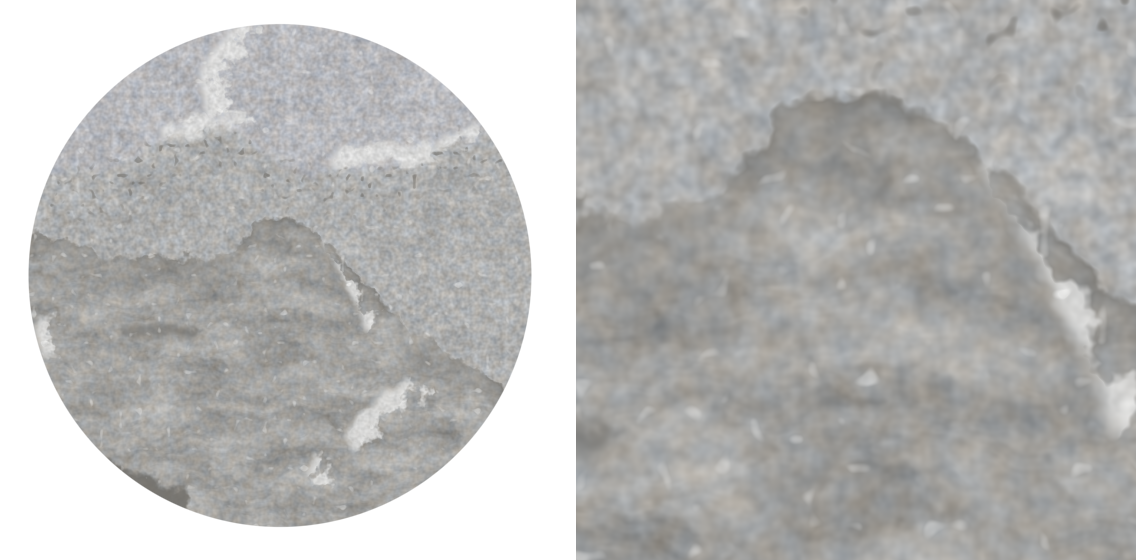
Left, the full canvas; right, a detail of the centre.
Reproduce this texture procedurally as a three.js fragment shader.

```glsl
// Round cut of grey layered stone with pale veins and dark ledges on white.
varying vec2 vUv;

const vec3 BACKGROUND = vec3(1.0);
const vec3 SLAB_COLOR = vec3(0.715, 0.717, 0.732);
const vec3 MIDDLE_COLOR = vec3(0.682, 0.684, 0.682);
const vec3 LOWER_COLOR = vec3(0.637, 0.635, 0.626);
const vec3 VEIN_COLOR = vec3(0.88, 0.88, 0.875);
const vec3 SHADOW_COLOR = vec3(0.43, 0.42, 0.40);
const vec2 DISC_CENTER = vec2(0.5, 0.508);
const float DISC_RADIUS = 0.449;
const float EDGE_SOFTNESS = 0.0015;
const float GRAIN_STRENGTH = 0.10;
const float MOTTLE_STRENGTH = 0.11;
const float STREAK_STRENGTH = 0.15;
const float TINT_STRENGTH = 0.035;

vec2 hashGradient(vec2 cell) {
  vec3 h = fract(vec3(cell.xyx) * vec3(0.1031, 0.1030, 0.0973));
  h += dot(h, h.yzx + 33.33);
  float angle = 6.28318 * fract((h.x + h.y) * h.z);
  return vec2(cos(angle), sin(angle));
}

float cornerValue(vec2 cell, vec2 offset, vec2 local, vec2 period, float seed) {
  return dot(hashGradient(mod(cell + offset, period) + seed), local - offset);
}

// Gradient noise that wraps after one canvas; repeats must be whole.
float gradientNoise(vec2 p, vec2 repeats, float seed) {
  vec2 q = p * repeats;
  vec2 cell = floor(q);
  vec2 f = q - cell;
  vec2 u = f * f * f * (f * (f * 6.0 - 15.0) + 10.0);
  float a = cornerValue(cell, vec2(0.0, 0.0), f, repeats, seed);
  float b = cornerValue(cell, vec2(1.0, 0.0), f, repeats, seed);
  float c = cornerValue(cell, vec2(0.0, 1.0), f, repeats, seed);
  float d = cornerValue(cell, vec2(1.0, 1.0), f, repeats, seed);
  return mix(mix(a, b, u.x), mix(c, d, u.x), u.y);
}

float fractalNoise(vec2 p, vec2 repeats, float seed) {
  float sum = 0.0;
  float amplitude = 1.0;
  for (int i = 0; i < 4; i++) {
    sum += amplitude * gradientNoise(p, repeats, seed);
    repeats *= 2.0;
    seed += 17.0;
    amplitude *= 0.6;
  }
  return sum;
}

float segmentDistance(vec2 p, vec2 a, vec2 b) {
  vec2 along = b - a;
  float t = clamp(dot(p - a, along) / dot(along, along), 0.0, 1.0);
  return length(p - a - along * t);
}

// Height of the edge of the pale upper slab.
float slabEdge(float x) {
  float hump = exp(-pow(abs(x - 0.37) / 0.11, 2.0));
  return 0.69 + 0.09 * hump + 0.065 * smoothstep(0.64, 0.86, x);
}

// Height of the broken ledge: flat, peaked, then falling to the right.
float ledgeEdge(float x) {
  float flatPart = 0.54 + 0.035 * smoothstep(0.25, 0.05, x)
                 + 0.065 * smoothstep(0.38, 0.48, x);
  float slope = max(0.585 - 0.98 * (x - 0.56), 0.43 - 0.66 * (x - 0.71));
  return min(flatPart, slope);
}

float veinDistance(vec2 p) {
  float d = segmentDistance(p, vec2(0.43, 0.95), vec2(0.375, 0.86));
  d = min(d, segmentDistance(p, vec2(0.375, 0.86), vec2(0.385, 0.79)));
  d = min(d, segmentDistance(p, vec2(0.30, 0.765), vec2(0.43, 0.775)) + 0.006);
  d = min(d, segmentDistance(p, vec2(0.61, 0.715), vec2(0.77, 0.73)));
  d = min(d, segmentDistance(p, vec2(0.77, 0.73), vec2(0.85, 0.765)) + 0.005);
  d = min(d, segmentDistance(p, vec2(0.735, 0.31), vec2(0.635, 0.225)));
  d = min(d, segmentDistance(p, vec2(0.57, 0.17), vec2(0.56, 0.145)) + 0.007);
  d = min(d, segmentDistance(p, vec2(0.58, 0.565), vec2(0.66, 0.42)) + 0.015);
  return min(d, segmentDistance(p, vec2(0.08, 0.41), vec2(0.09, 0.38)) + 0.002);
}

void main() {
  vec2 p = vUv;
  float broad = fractalNoise(p, vec2(7.0), 3.0);
  float rough = fractalNoise(p, vec2(24.0), 41.0);
  float fine = gradientNoise(p, vec2(90.0), 11.0) + 0.7 * gradientNoise(p, vec2(170.0), 23.0);
  vec2 bent = p + 0.022 * vec2(rough, broad);

  // Three layers of stone.
  float slabDepth = slabEdge(p.x) - p.y + 0.025 * broad + 0.02 * rough;
  float ledgeDepth = ledgeEdge(p.x) - p.y + 0.012 * broad + 0.018 * rough;
  float lower = smoothstep(-0.004, 0.005, ledgeDepth);
  vec3 stone = mix(SLAB_COLOR, MIDDLE_COLOR, smoothstep(-0.012, 0.014, slabDepth));
  stone = mix(stone, LOWER_COLOR, lower);

  // Mottling, slanted streaks and fine grain.
  float streaks = fractalNoise(bent, vec2(9.0, 25.0), 67.0);
  stone += MOTTLE_STRENGTH * (0.35 * broad + 0.5 * rough) * (1.0 - 0.5 * lower);
  stone += STREAK_STRENGTH * streaks * mix(0.15, 0.75, lower);
  stone += GRAIN_STRENGTH * fine * mix(1.0, 0.6, lower);
  stone += TINT_STRENGTH * gradientNoise(p, vec2(64.0), 83.0) * vec3(1.0, 0.1, -1.0);

  // Shadows under the ledge, in short cracks and in small pits.
  float shadow = lower * exp(-max(ledgeDepth, 0.0) / 0.026) * clamp(0.42 + 0.8 * broad, 0.1, 0.8);
  float crack = segmentDistance(bent, vec2(0.23, 0.41), vec2(0.34, 0.405));
  crack = min(crack, segmentDistance(bent, vec2(0.59, 0.25), vec2(0.61, 0.235)) + 0.004);
  shadow += 0.5 * smoothstep(0.022, 0.0, crack);
  float chip = segmentDistance(bent, vec2(0.19, 0.175), vec2(0.33, 0.095));
  shadow += 0.8 * smoothstep(0.022, 0.008, chip);
  float pitZone = exp(-pow(abs(slabDepth - 0.03) / 0.05, 2.0));
  shadow += 0.6 * pitZone * smoothstep(0.25, 0.5, gradientNoise(p, vec2(75.0), 131.0));
  stone = mix(stone, SHADOW_COLOR, clamp(shadow, 0.0, 0.9));

  // Ragged pale veins and scattered bright flecks.
  float vein = smoothstep(0.027, 0.009, veinDistance(bent) + 0.022 * rough + 0.006 * fine);
  float fleck = smoothstep(0.36, 0.55, gradientNoise(p, vec2(58.0), 151.0));
  stone = mix(stone, VEIN_COLOR + 0.09 * fine, clamp(0.85 * vein + 0.45 * fleck, 0.0, 1.0));

  float rim = length(p - DISC_CENTER) - DISC_RADIUS;
  float disc = smoothstep(EDGE_SOFTNESS, -EDGE_SOFTNESS, rim);
  gl_FragColor = vec4(mix(BACKGROUND, clamp(stone, 0.0, 1.0), disc), 1.0);
}
```
